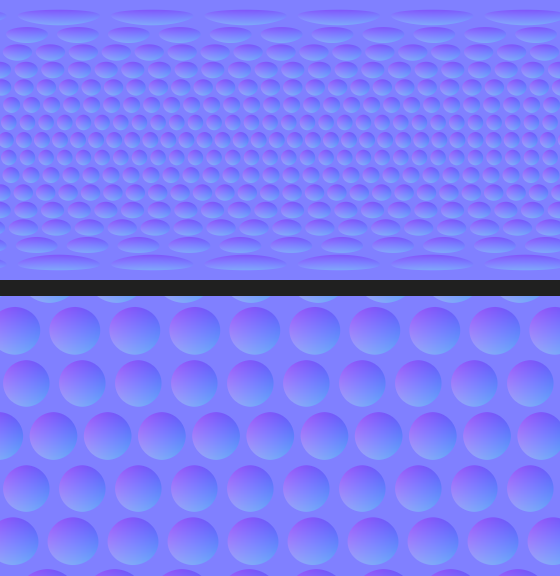
Top, the full canvas; bottom, a detail of the centre.
A Shadertoy shader for this texture map:

```glsl
#define PI 3.14159265
#define BANDS 16.0            // latitude steps from pole to pole
#define EQUATOR_COUNT 31.0    // dimples around the widest row
#define DIMPLE_RADIUS 0.091   // angular radius on the sphere
#define TILT vec2(0.27, 0.33) // normal tilt at the rim, across and down

// Turn of each row, as a fraction of its own spacing, from top to bottom
const float ROW_PHASE[15] = float[15](
    0.63, 0.53, 0.53, 0.98, 0.07, 0.58, 0.47, 0.32,
    0.47, 0.55, 0.04, 0.97, 0.71, 0.72, 0.63);

// Longitude from x to the nearest dimple centre in a row
float longitudeOffset(float x, float row, float rowAngle) {
    float count = floor(EQUATOR_COUNT * sin(rowAngle) + 0.01);
    float cell = x * count - ROW_PHASE[int(row) - 1];
    return (cell - round(cell)) / count * 2.0 * PI;
}

void mainImage(out vec4 fragColor, in vec2 fragCoord) {
    vec2 uv = fragCoord / iResolution.xy;

    // Polar angle here and at the centre of the nearest row
    float polar = PI * (1.0 - uv.y);
    float row = clamp(round(polar * BANDS / PI), 1.0, BANDS - 1.0);
    float rowAngle = row * PI / BANDS;
    float lon = longitudeOffset(uv.x, row, rowAngle);

    // Distance over the sphere to the dimple centre
    float cosDist = cos(polar) * cos(rowAngle)
                  + sin(polar) * sin(rowAngle) * cos(lon);
    float dist = sqrt(max(2.0 - 2.0 * cosDist, 1e-6));

    // Gradient of half the squared distance, by longitude and polar angle
    vec2 gradient = vec2(
        sin(polar) * sin(rowAngle) * sin(lon),
        sin(polar) * cos(rowAngle) - cos(polar) * sin(rowAngle) * cos(lon));

    // Rim coverage, smoothed over one pixel
    vec2 pixelAngle = vec2(2.0 * PI, PI) / iResolution.xy;
    float rimWidth = max(length(gradient * pixelAngle) / dist, 1e-5);
    float inside = clamp(0.5 + (DIMPLE_RADIUS - dist) / rimWidth, 0.0, 1.0);

    // Parabolic bowl, stored as a tangent space normal
    vec2 slope = gradient / DIMPLE_RADIUS * TILT * vec2(-1.0, 1.0) * inside;
    vec3 normal = vec3(slope, sqrt(max(1.0 - dot(slope, slope), 0.0)));
    fragColor = vec4(0.5 + 0.5 * normal, 1.0);
}
```
